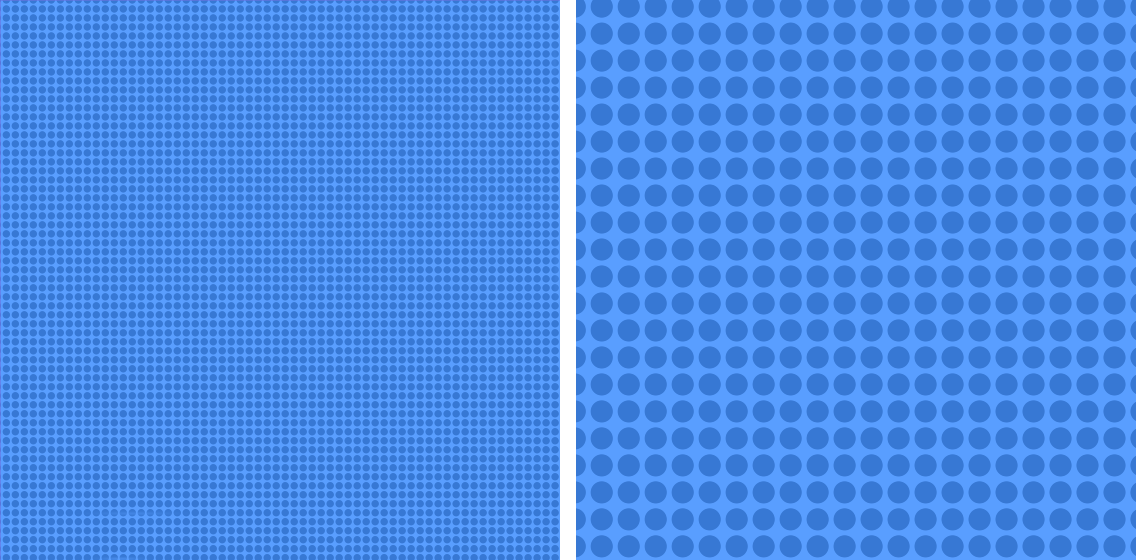
Left: the whole. Right: its middle third, enlarged.
A three.js fragment shader for this pattern:

```glsl
// Square grid of dark blue dots on bright blue, with faint worn streaks and violet edges.
varying vec2 vUv;

const vec3 GROUND_BLUE = vec3(0.35, 0.62, 1.0);
const vec3 DOT_BLUE = vec3(0.215, 0.47, 0.83);
const vec3 EDGE_VIOLET = vec3(0.42, 0.45, 0.88);

const float REPEATS = 62.25;                      // dots across and up
const vec2 FIRST_DOT = vec2(0.0113, 0.0041);      // centre of the lower left dot
const float DOT_RADIUS = 0.41;                    // as a share of one cell
const float EDGE_WIDTH = 0.0018;

// Position within a cell, measured from its centre
vec2 cellOffset(vec2 point, vec2 origin, float repeats) {
  return fract((point - origin) * repeats + 0.5) - 0.5;
}

// Smooth coverage of a disc
float disc(vec2 offset, float radius, float blur) {
  return 1.0 - smoothstep(-0.5 * blur, 0.5 * blur, length(offset) - radius);
}

// Soft elliptical patch where the dots fade
float streak(vec2 point, vec2 centre, vec2 size) {
  vec2 scaled = (point - centre) / size;
  return exp(-dot(scaled, scaled));
}

// Coverage of a thin strip along the left and top borders
float borderStrip(vec2 point, float width) {
  float inset = min(point.x, 1.0 - point.y);
  return 1.0 - smoothstep(0.5 * width, width, inset);
}

void main() {
  float pixel = max(fwidth(vUv.x), fwidth(vUv.y));
  vec2 offset = cellOffset(vUv, FIRST_DOT, REPEATS);
  float dots = disc(offset, DOT_RADIUS, 1.2 * pixel * REPEATS);

  // Worn streaks near the lower left and the right border
  float wear = 0.35 * streak(vUv, vec2(0.24, 0.083), vec2(0.06, 0.003));
  wear += 0.5 * streak(vUv, vec2(0.215, 0.002), vec2(0.03, 0.003));
  wear += 0.2 * streak(vUv, vec2(0.995, 0.52), vec2(0.006, 0.05));
  wear += 0.2 * streak(vUv, vec2(0.99, 0.89), vec2(0.006, 0.03));

  vec3 colour = mix(GROUND_BLUE, DOT_BLUE, dots * (1.0 - wear));
  colour = mix(colour, EDGE_VIOLET, 0.6 * borderStrip(vUv, EDGE_WIDTH));
  gl_FragColor = vec4(colour, 1.0);
}
```
